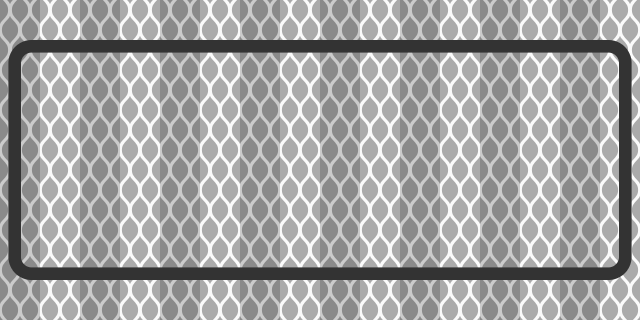
Give the GLSL for this pattern, as a WebGL 2 fragment shader.

```glsl
#version 300 es
precision highp float;
// Grey ogee lattice over alternating vertical bands, with a dark rounded frame.

#define TILES_DOWN 8.0          // lattice repeats, also sets the band width
#define WAVE_SWING 0.117        // sideways swing of each line, in tiles
#define LINE_WIDTH 0.080
#define SHOULDER 0.22           // 0 gives a sine, more gives fuller shapes
#define FRAME_HALF vec2(7.79, 3.0)
#define FRAME_RADIUS 0.58
#define FRAME_WIDTH 0.315
#define FILL_COLOR vec3(0.67)
#define LINE_COLOR vec3(0.985)
#define FRAME_COLOR vec3(0.20)
#define BAND_SHADE 0.81

uniform vec2 u_resolution;
out vec4 fragColor;

const float TAU = 6.2831853;

// Coverage of the region where the signed distance is negative
float coverage(float dist, float pixel) {
    return clamp(0.5 - dist / pixel, 0.0, 1.0);
}

// Distance to the mirrored wavy lines; tile is 0.5 wide and 1 high
float ogeeDistance(vec2 p) {
    float side = abs(fract(2.0 * p.x) - 0.5) * 0.5;
    float s = sin(TAU * p.y);
    float wave = s * (1.0 + SHOULDER * (1.0 - s * s));
    float slope = WAVE_SWING * TAU * cos(TAU * p.y)
                * (1.0 + SHOULDER * (1.0 - 3.0 * s * s));
    float offset = side - 0.125 - WAVE_SWING * wave;
    return abs(offset) * inversesqrt(1.0 + slope * slope);
}

float roundedBox(vec2 p, vec2 halfSize, float radius) {
    vec2 q = abs(p) - halfSize + radius;
    return length(max(q, 0.0)) + min(max(q.x, q.y), 0.0) - radius;
}

void main() {
    float pixel = TILES_DOWN / u_resolution.y;
    vec2 p = gl_FragCoord.xy * pixel;
    vec2 center = 0.5 * u_resolution * pixel;

    // Lattice
    float line = coverage(ogeeDistance(p) - 0.5 * LINE_WIDTH, pixel);
    vec3 color = mix(FILL_COLOR, LINE_COLOR, line);

    // Shaded bands, one tile wide
    float bandDistance = abs(mod(p.x + 0.5, 2.0) - 1.0) - 0.5;
    color *= mix(1.0, BAND_SHADE, coverage(bandDistance, pixel));

    // Frame
    float outer = roundedBox(p - center, FRAME_HALF, FRAME_RADIUS);
    float ring = abs(outer + 0.5 * FRAME_WIDTH) - 0.5 * FRAME_WIDTH;
    color = mix(color, FRAME_COLOR, coverage(ring, pixel));

    fragColor = vec4(color, 1.0);
}
```
